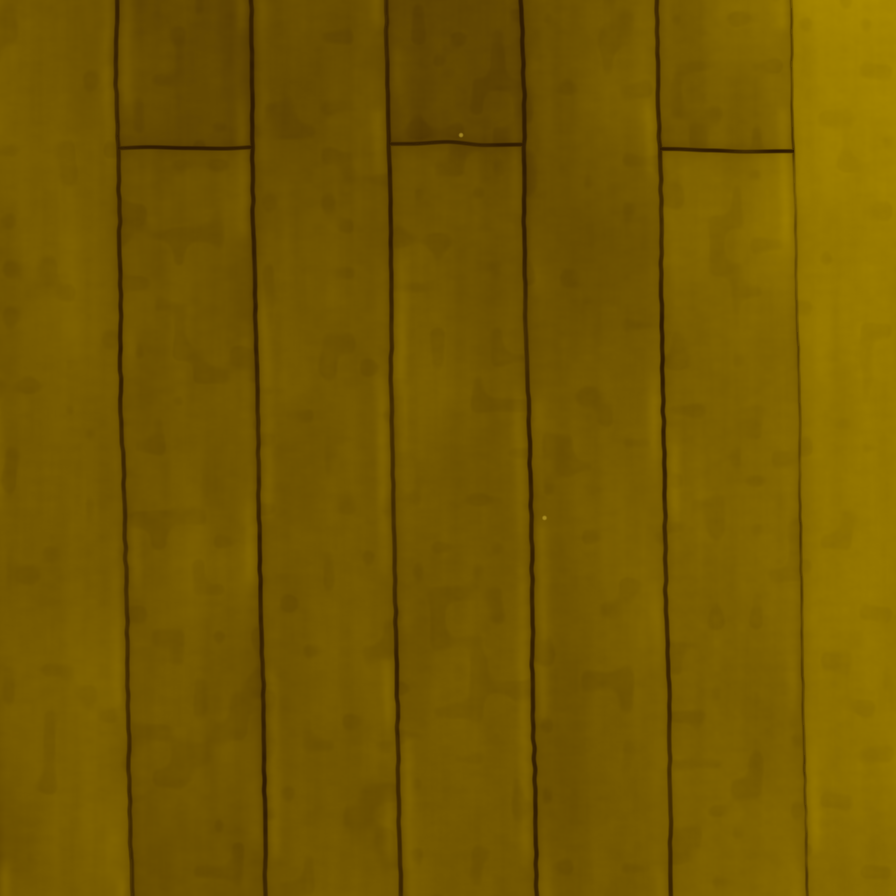
Reproduce this texture procedurally as a WebGL 1 fragment shader.

```glsl
precision highp float;
// Upright painted planks: slightly leaning seams, a butt joint near the top of
// every second board, and light falling from the right. Layered value noise
// supplies grain, stains and worn edges; one tone value picks the colour.

uniform vec2 u_resolution;

const float PITCH = 0.151;         // board width
const float FIRST_SEAM = 0.1455;   // first seam at the bottom edge
const float LEAN = 0.0170;         // leftward drift of seams towards the top
const float SEAM_HALF = 0.0019;
const float JOINT_HALF = 0.0016;
const float JOINT_HEIGHT = 0.837;
const float EDGE_SOFT = 0.0018;
const float LAST_SEAM = 5.0;       // this seam is worn thin
const float BASE_TONE = 0.46;
const float STAIN = 0.30;
const float GRAIN = 0.13;
const float SPECK_CELLS = 9.0;
const vec3 DARK_PAINT = vec3(0.30, 0.20, 0.008);
const vec3 LIGHT_PAINT = vec3(0.62, 0.50, 0.0);
const vec3 GAP = vec3(0.17, 0.095, 0.01);
const vec3 SPECK = vec3(0.74, 0.63, 0.18);

float hash(vec2 p) {
  return fract(sin(dot(p, vec2(127.1, 311.7))) * 43758.5453);
}

float noise(vec2 p) {
  vec2 i = floor(p), f = fract(p);
  f = f * f * (3.0 - 2.0 * f);
  return mix(mix(hash(i), hash(i + vec2(1.0, 0.0)), f.x),
             mix(hash(i + vec2(0.0, 1.0)), hash(i + vec2(1.0, 1.0)), f.x), f.y);
}

float fbm(vec2 p) {
  float sum = 0.0, amp = 0.5;
  for (int i = 0; i < 4; i++) {
    sum += amp * noise(p);
    p = p * 2.03 + 17.3;
    amp *= 0.5;
  }
  return sum / 0.9375;
}

// Coverage of a line from its distance, with soft edges
float line(float dist, float halfWidth, float soft) {
  return 1.0 - smoothstep(halfWidth - soft * 0.5, halfWidth + soft, dist);
}

void main() {
  vec2 uv = gl_FragCoord.xy / u_resolution;
  float soft = max(EDGE_SOFT, 1.0 / min(u_resolution.x, u_resolution.y));

  // Board layout with small wobble along each seam
  float across = (uv.x - FIRST_SEAM + LEAN * uv.y) / PITCH;
  float seam = floor(across + 0.5);
  float wobble = (noise(vec2(seam * 7.3, uv.y * 9.0)) - 0.5) * 0.0035
               + (noise(vec2(seam * 3.7, uv.y * 85.0)) - 0.5) * 0.0016;
  float fromSeam = (across - seam) * PITCH + wobble;
  float board = seam - step(fromSeam, 0.0);
  float jointed = 1.0 - mod(board, 2.0);
  float jointY = JOINT_HEIGHT + (hash(vec2(board, 4.0)) - 0.5) * 0.009
               + (noise(vec2(uv.x * 24.0, board)) - 0.5) * 0.004;
  float upper = jointed * smoothstep(-0.001, 0.001, uv.y - jointY);

  // Broad light: bright on the right, dim in the upper left and middle
  float light = smoothstep(0.60, 0.98, uv.x) * (0.22 + 0.20 * uv.y);
  light += step(LAST_SEAM, board) * (0.08 + 0.10 * uv.y);
  float dim = smoothstep(0.45, 1.0, uv.y) * smoothstep(0.06, 0.2, uv.x)
            * (1.0 - smoothstep(0.55, 0.8, uv.x));
  float tone = BASE_TONE + light - 0.13 * dim - 0.07 * upper;
  tone += (hash(vec2(board + 2.0, 9.0)) - 0.5) * 0.07 + 0.03 * (1.0 - jointed);

  // Stains, long brushed streaks and fine weave
  vec2 local = uv + vec2(board * 3.1, board * 5.7 + upper * 2.3);
  tone += (fbm(local * vec2(9.0, 5.0)) - 0.5) * STAIN;
  tone += (fbm(vec2(local.x * 55.0, local.y * 5.0)) - 0.5) * GRAIN;
  tone += (fbm(local * vec2(70.0, 110.0)) - 0.5) * 0.07;

  // Rubbed pale edges beside seams, with dirt close to the gap
  float edge = abs(fromSeam);
  float rubbed = smoothstep(0.45, 0.8, noise(vec2(seam * 5.0 + board, uv.y * 13.0)));
  tone += 0.13 * rubbed * exp(-pow((edge - 0.011) / 0.007, 2.0));
  tone -= 0.18 * exp(-edge / 0.005);
  tone -= 0.14 * jointed * exp(-abs(uv.y - jointY) / 0.012);
  float blot = smoothstep(0.68, 0.85, noise(local * vec2(45.0, 38.0)));
  tone -= 0.07 * blot;
  vec3 color = mix(DARK_PAINT, LIGHT_PAINT, clamp(tone, -0.1, 1.16));

  // Sparse pale chips
  vec2 cell = floor(uv * SPECK_CELLS);
  vec2 chip = 0.2 + 0.6 * vec2(hash(cell + 3.0), hash(cell + 8.0));
  float chipDist = length(fract(uv * SPECK_CELLS) - chip) / SPECK_CELLS;
  float hasChip = step(0.95, hash(cell + 21.0));
  color = mix(color, SPECK, 0.7 * hasChip * line(chipDist, 0.0018, soft));

  // Dark gaps, broken up by wear; the last seam is faint
  float faint = step(LAST_SEAM - 0.5, seam);
  float wear = 0.60 + 0.40 * noise(vec2(seam * 11.0, uv.y * 8.0));
  wear *= 0.85 + 0.15 * noise(vec2(seam * 2.9, uv.y * 110.0));
  float broken = noise(vec2(seam * 4.1, uv.y * 48.0));
  wear *= mix(1.0, 0.25 + 0.45 * broken, faint);
  float gap = wear * line(edge, SEAM_HALF * (1.0 - 0.45 * faint), soft);
  float jointWear = 0.70 + 0.30 * noise(vec2(uv.x * 30.0, 6.0));
  float joint = jointed * jointWear * line(abs(uv.y - jointY), JOINT_HALF, soft);
  color = mix(color, GAP, max(gap, joint));

  gl_FragColor = vec4(color, 1.0);
}
```
